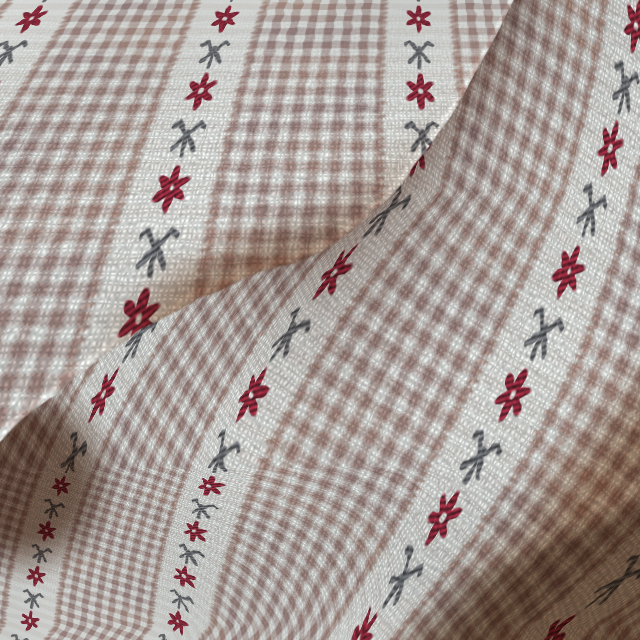
This texture is drawn by a WebGL 2 fragment shader. Its source:

```glsl
#version 300 es
precision highp float;
// Folded gingham cloth with bands of embroidered red flowers and grey sprigs.
uniform vec2 u_resolution;
out vec4 outColor;

const float TAU = 6.2831853;

vec2 hashGradient(vec2 cell) {
    vec2 k = vec2(dot(cell, vec2(127.1, 311.7)), dot(cell, vec2(269.5, 183.3)));
    return fract(sin(k) * 43758.5) * 2.0 - 1.0;
}

float gradientNoise(vec2 p) {
    vec2 i = floor(p), f = fract(p);
    vec2 w = f * f * (3.0 - 2.0 * f), e = vec2(0, 1);
    float bottom = mix(dot(hashGradient(i), f), dot(hashGradient(i + e.yx), f - e.yx), w.x);
    float above = mix(dot(hashGradient(i + e), f - e), dot(hashGradient(i + 1.0), f - 1.0), w.x);
    return mix(bottom, above, w.y);
}

float segment(vec2 p, vec2 a, vec2 b) {
    vec2 d = b - a;
    return length(p - a - d * clamp(dot(p - a, d) / dot(d, d), 0.0, 1.0));
}

// Height of the main fold above the lower edge.
float ridge(float x) {
    float rise = max(x - 0.45, 0.0);
    return 0.31 + 0.95 * x - 0.75 * x * x + 3.3 * rise * rise;
}

// Cloth coordinates: x counts bands, y counts flowers along a band.
vec2 upperCloth(vec2 p) {
    float t = p.y - 0.5;
    float center = 0.217 + 0.22 * t + 0.14 * t * t;
    return vec2((p.x - center) / (0.31 + 0.36 * (0.95 - p.y)), 3.4 * log((1.302 - p.y) / 0.331));
}

vec2 lowerCloth(vec2 p) {
    float offset = p.x - (0.56 + 0.75 * p.y - 0.31 * p.y * p.y);
    float spacing = 0.285 + 0.7 * p.y - 0.97 * p.y * p.y;
    spacing = max(spacing, 0.3);
    float u = min(offset / spacing, (offset + spacing) / 0.23 - 1.0);
    float gather = 9.0 * max(0.27 - p.y, 0.0) * clamp(-u, 0.0, 1.0);
    return vec2(u, 5.2 * (0.96 - p.y) - u + gather);
}

float flower(vec2 q) {
    float r = length(q * vec2(1.05, 0.95));
    float outline = 0.15 + 0.055 * cos(6.0 * atan(q.x, q.y));
    return (1.0 - smoothstep(-0.02, 0.025, r - outline)) * smoothstep(0.015, 0.045, r);
}

float sprig(vec2 q) {
    vec2 m = vec2(abs(q.x), q.y);
    float d = segment(m, vec2(0), vec2(0.13, 0.14));
    d = min(d, segment(m, vec2(0.13, 0.14), vec2(0.19, 0.1)));
    d = min(d, segment(m, vec2(0, 0.02), vec2(0.13, -0.13)));
    d = min(d, segment(m, vec2(0, 0.06), vec2(0, -0.2)));
    return 1.0 - smoothstep(0.012, 0.04, d);
}

vec3 weave(vec2 cloth, float focus) {
    vec2 wobble = vec2(gradientNoise(cloth * vec2(40, 9)), gradientNoise(cloth * vec2(9, 20) + 31.0));
    vec2 checks = cloth * vec2(11, 5) + wobble * 0.18;
    float x = cloth.x - round(cloth.x);
    float edge = abs(x) + wobble.y * 0.02;
    float band = 1.0 - smoothstep(0.155, 0.19, edge);
    // Gingham: warp and weft stripes overlap.
    vec2 stripes = smoothstep(-0.35, 0.35, cos(TAU * checks));
    stripes *= vec2(1.0 - band, 1.0 - 0.75 * band);
    float dye = 0.52 * stripes.x + 0.42 * stripes.y;
    vec3 pink = mix(vec3(0.53, 0.45, 0.45), vec3(0.61, 0.5, 0.46), 0.5 + gradientNoise(cloth * 2.0));
    vec3 color = mix(vec3(0.81, 0.82, 0.81), pink, dye);
    // Loose ribs along both sides of each band.
    float rib = 1.0 - smoothstep(0.008, 0.03, abs(edge - 0.18));
    float beads = 0.55 + 0.45 * sin(TAU * (cloth.y * 13.0 + x * 9.0));
    color = mix(color, vec3(0.6, 0.49, 0.45), rib * beads * 0.6);
    // Individual threads and slubs.
    vec2 threads = cos(TAU * checks * 5.0);
    float slub = gradientNoise(cloth * vec2(70, 28));
    color *= 1.0 + focus * (0.055 * (threads.x + threads.y) + 0.06 * threads.x * threads.y + 0.2 * slub);
    // Embroidery alternates every half repeat.
    vec2 q = vec2(x * 2.9, round(cloth.y) - cloth.y) + wobble * 0.035;
    vec2 s = vec2(q.x, round(cloth.y - 0.5) + 0.5 - cloth.y) + wobble * vec2(0, 0.035);
    float stitch = 0.95 + 0.3 * sin(TAU * (cloth.y * 17.0 + x * 30.0)) * focus + 0.5 * slub;
    color = mix(color, vec3(0.5, 0.11, 0.18) * stitch, 0.93 * flower(q));
    return mix(color, vec3(0.32, 0.33, 0.35) * stitch, 0.85 * sprig(s));
}

void main() {
    vec2 p = gl_FragCoord.xy / u_resolution;
    float h = p.y - ridge(p.x) + 0.008 * gradientNoise(p * 22.0);
    // Upper layer: light cloth that browns as it rolls over the fold.
    float roll = (1.0 - smoothstep(0.0, 0.11, h)) * smoothstep(0.1, 0.3, p.x) * (1.0 - smoothstep(0.45, 0.75, p.x));
    vec3 upper = weave(upperCloth(p), 1.0 - smoothstep(0.75, 1.05, p.y));
    upper *= mix(vec3(1.0), vec3(0.72, 0.6, 0.52), roll);
    upper *= 1.12 - 0.12 * smoothstep(0.0, 0.012, abs(h - 0.01));
    // Lower layer: shadow under the fold, dark pocket at the left, brown turn at the right.
    float shadow = exp(min(h, 0.0) * 9.0) * smoothstep(0.2, 0.65, p.x);
    float pocket = 1.0 - smoothstep(0.55, 1.25, length((p - vec2(0.04, 0.25)) / vec2(0.13, 0.14)));
    float turn = smoothstep(-0.05, 0.12, p.x - 0.63 - 0.85 * p.y + 0.02 * gradientNoise(p * 7.0));
    float crease = p.y - 0.03 - 0.45 * (p.x - 0.6) - 0.02 * gradientNoise(p * 9.0);
    vec3 lower = weave(lowerCloth(p), smoothstep(0.0, 0.3, p.y + 0.3 * p.x));
    lower *= mix(vec3(0.98), vec3(0.66, 0.58, 0.55), shadow);
    lower *= mix(vec3(1.0), vec3(0.53, 0.42, 0.36), pocket);
    lower *= mix(vec3(1.0), vec3(0.76, 0.63, 0.53), turn);
    lower *= mix(vec3(1.0), vec3(0.7, 0.66, 0.62), (1.0 - smoothstep(-0.02, 0.03, crease)) * turn);

    vec3 color = mix(lower, upper, smoothstep(-0.003, 0.003, h));
    color *= 1.0 + 0.1 * gradientNoise(p * 3.5 + 5.0);
    outColor = vec4(color, 1.0);
}
```
